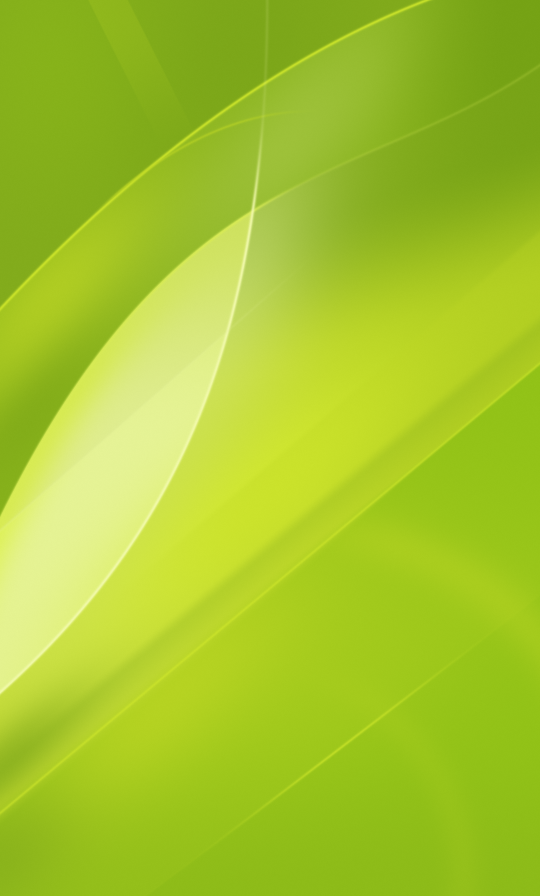
This background is drawn by a WebGL 2 fragment shader. Its source:

```glsl
#version 300 es
precision highp float;
// Abstract lime background: translucent curved sheets, a pale leaf and a
// diagonal light band. Each sheet is the side of a polynomial curve; soft
// elliptical glows shade it and thin bright rims follow its edge.
uniform vec2 u_resolution;
out vec4 outColor;

const vec3 DEEP = vec3(0.43, 0.61, 0.07);
const vec3 OLIVE = vec3(0.51, 0.67, 0.11);
const vec3 GREEN = vec3(0.57, 0.76, 0.09);
const vec3 LIME = vec3(0.74, 0.84, 0.14);
const vec3 BRIGHT = vec3(0.83, 0.92, 0.17);
const vec3 PALE = vec3(0.88, 0.93, 0.58);

// Antialiased side of a signed distance, 1 where positive.
float side(float d, float soft) {
    return smoothstep(-soft, soft, d);
}

// Gaussian ridge around a zero distance.
float ridge(float d, float width) {
    return exp(-d * d / (width * width));
}

// Rotated elliptical glow.
float glow(vec2 p, vec2 center, vec2 radius, float angle) {
    float c = cos(angle), s = sin(angle);
    vec2 q = mat2(c, -s, s, c) * (p - center) / radius;
    return exp(-dot(q, q));
}

// Approximate distance below the cubic y = k.x + k.y x + k.z x^2 + k.w x^3.
float belowCurve(vec2 p, vec4 k) {
    float x = p.x;
    float height = k.x + x * (k.y + x * (k.z + x * k.w));
    float slope = k.y + x * (2.0 * k.z + 3.0 * x * k.w);
    return (height - p.y) / sqrt(1.0 + slope * slope);
}

// Approximate distance left of the leaf's bowed right edge.
float leftOfBow(vec2 p) {
    float v = 1.0 - p.y, v2 = v * v;
    float slope = v * (0.54 + 1.52 * v2);
    return (0.297 - v2 * (0.27 + 0.38 * v2) - p.x) / sqrt(1.0 + slope * slope);
}

// Faint sine-hash grain, which hides banding.
float grain(vec2 p) {
    return fract(sin(dot(p, vec2(127.1, 311.7))) * 43758.5453) - 0.5;
}

// Dim top corner with a slanted translucent streak.
vec3 backdrop(vec2 p, float soft) {
    vec3 c = mix(OLIVE, DEEP, 0.35 * glow(p, vec2(0.24, 0.93), vec2(0.13, 0.2), -0.7));
    c = mix(c, GREEN, 0.4 * glow(p, vec2(0.06, 0.93), vec2(0.12, 0.16), 0.0));
    float along = p.x + 0.5 * (p.y - 1.0);
    float streak = side(along - 0.098, soft) * side(0.142 - along, soft);
    return mix(c, LIME, 0.22 * streak * smoothstep(0.82, 0.98, p.y));
}

// Outer sheet, lying between the two long arcs.
vec3 outerSheet(vec2 p) {
    vec3 c = mix(OLIVE, GREEN, 0.3);
    c = mix(c, LIME, 0.85 * glow(p, vec2(0.06, 0.67), vec2(0.18, 0.065), 0.85));
    c = mix(c, DEEP, 0.4 * glow(p, vec2(0.04, 0.55), vec2(0.13, 0.035), 0.85));
    c = mix(c, PALE, 0.25 * glow(p, vec2(0.32, 0.84), vec2(0.2, 0.07), 0.85));
    return mix(c, DEEP, 0.7 * smoothstep(0.4, 0.57, p.x));
}

// Inner sheet: dark at the upper right, lime towards the band.
vec3 innerSheet(vec2 p) {
    float dark = smoothstep(0.47, 0.64, p.y - 0.35 * p.x);
    vec3 c = mix(LIME, mix(OLIVE, DEEP, 0.45 * smoothstep(0.35, 0.6, p.x)), dark);
    c = mix(c, PALE, 0.55 * glow(p, vec2(0.25, 0.67), vec2(0.2, 0.085), 1.15));
    return mix(c, PALE, 0.4 * glow(p, vec2(0.12, 0.35), vec2(0.25, 0.12), 0.75));
}

// Lower field with broad faint arcs.
vec3 lowerField(vec2 p) {
    vec3 c = mix(GREEN, OLIVE, 0.3 * smoothstep(0.2, 0.0, p.y));
    c = mix(c, LIME, 0.8 * glow(p, vec2(0.19, 0.225), vec2(0.22, 0.075), 0.75));
    c = mix(c, LIME, 0.35 * glow(p, vec2(0.36, 0.27), vec2(0.22, 0.12), 0.6));
    c = mix(c, OLIVE, 0.6 * glow(p, vec2(0.0, 0.04), vec2(0.1, 0.06), 0.6));
    float reach = smoothstep(0.3, 0.45, p.x);
    c = mix(c, LIME, 0.4 * reach * ridge(length(p - vec2(0.34, 0.06)) - 0.345, 0.028));
    return mix(c, LIME, 0.15 * reach * ridge(length(p - vec2(0.28, 0.02)) - 0.235, 0.02));
}

void main() {
    vec2 p = gl_FragCoord.xy / u_resolution * vec2(0.6, 1.0);
    float soft = 0.0013;

    // Boundary distances.
    float outer = belowCurve(p, vec4(0.655, 1.069, -0.721, 0.0));
    float arc = belowCurve(p, vec4(0.641, 1.357, -1.96, 0.0));
    float inner = belowCurve(p, vec4(0.4206, 2.05, -3.764, 2.925));
    float bow = leftOfBow(p);
    float bandTop = belowCurve(p, vec4(0.223, 0.865, 0.0, 0.0));
    float crease = belowCurve(p, vec4(0.145, 0.83, 0.0, 0.0));
    float bandEnd = belowCurve(p, vec4(0.0924, 0.837, 0.0, 0.0));
    float ray = belowCurve(p, vec4(0.408, 0.88, 0.0, 0.0));
    float lowRay = belowCurve(p, vec4(-0.125, 0.767, 0.0, 0.0));

    // Stacked sheets.
    vec3 c = mix(backdrop(p, soft), outerSheet(p), side(outer, soft));
    c = mix(c, OLIVE, 0.12 * side(bow, soft) * side(-inner, soft));
    c = mix(c, innerSheet(p), side(inner, soft) * mix(1.0, 0.75, smoothstep(0.3, 0.5, p.x)));

    // Pale leaf, yellow along its left rim.
    vec3 leaf = mix(PALE, LIME, 0.5 * smoothstep(0.5, 0.8, p.y));
    leaf = mix(leaf, BRIGHT, 0.6 * ridge(inner, 0.03) * smoothstep(0.76, 0.55, p.y));
    leaf += 0.025 * side(ray, soft);
    c = mix(c, leaf, side(inner, soft) * side(bow, soft) * 0.95);

    // Diagonal light band and its fold.
    c = mix(c, BRIGHT, 0.8 * glow(p, vec2(0.29, 0.44), vec2(0.25, 0.07), 0.71));
    c = mix(c, LIME, 0.3 * side(bandTop, 0.004) * smoothstep(0.1, 0.3, p.x));
    c = mix(c, OLIVE, 0.3 * side(crease, 0.008) * ridge(crease, 0.03));
    c = mix(c, OLIVE, 0.75 * glow(p, vec2(0.0, 0.145), vec2(0.12, 0.032), 0.72));
    c = mix(c, lowerField(p), side(bandEnd, mix(0.012, 0.003, smoothstep(0.3, 0.5, p.x))));
    c = mix(c, LIME, 0.12 * side(-lowRay, soft) * side(bandEnd, soft) * ridge(lowRay, 0.08));

    // Thin luminous rims.
    c = mix(c, BRIGHT, 0.8 * ridge(outer, 0.0018));
    c = mix(c, LIME, 0.55 * ridge(arc, 0.0016) * smoothstep(0.1, 0.14, p.x) * smoothstep(0.36, 0.25, p.x));
    c = mix(c, mix(BRIGHT, PALE, 0.4), ridge(inner, 0.0018) * mix(0.9, 0.18, smoothstep(0.26, 0.34, p.x)));
    c = mix(c, vec3(0.95, 0.98, 0.68), ridge(bow, 0.0019) * mix(0.9, 0.12, smoothstep(0.74, 0.88, p.y)));
    c = mix(c, PALE, 0.25 * ridge(ray, 0.0016) * smoothstep(0.36, 0.2, p.x));
    c = mix(c, BRIGHT, 0.5 * ridge(bandEnd, 0.0016));
    c = mix(c, BRIGHT, 0.6 * ridge(lowRay, 0.0016) * glow(p, vec2(0.38, 0.17), vec2(0.13), 0.0));
    outColor = vec4(c + 0.006 * grain(p), 1.0);
}
```
